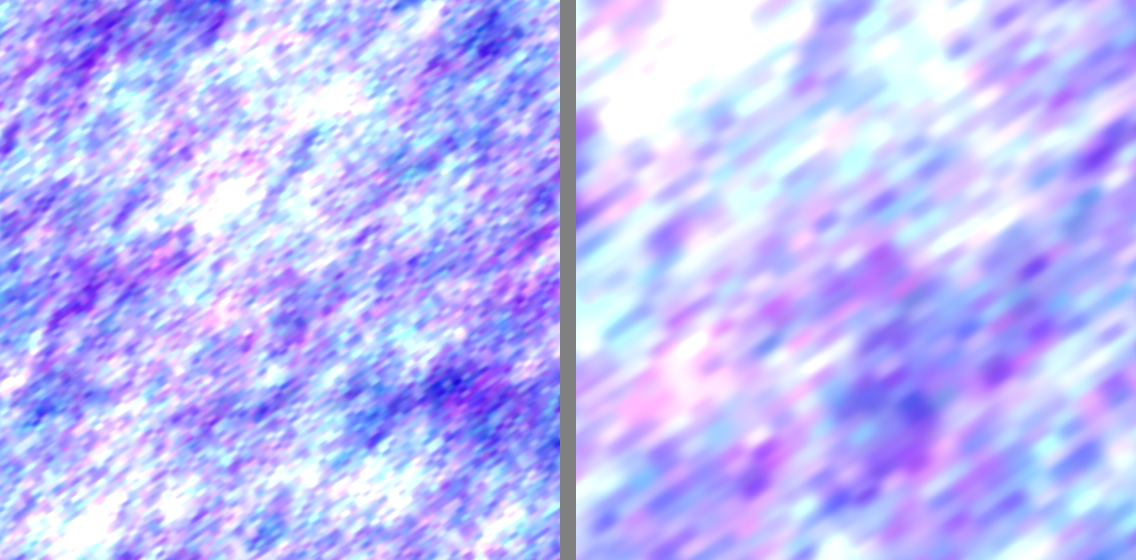
Left, the full canvas; right, a detail of the centre.
A WebGL 2 fragment shader for this texture map:

```glsl
#version 300 es
precision highp float;
// Draws a pale blue and violet cloud of soft, diagonal streaks with fine colour fringes.

uniform vec2 u_resolution;
out vec4 fragColor;

// Integer hash: four independent values in -0.5..0.5 per cell and layer.
vec4 hashCell(ivec2 cell, int layer) {
  uvec4 v = uvec4(cell, layer, 17) * 1664525u + 1013904223u;
  v += v.yzxy * v.wxyz;
  v ^= v >> 16u;
  v += v.yzxy * v.wxyz;
  return vec4(v >> 8u) / 16777216.0 - 0.5;
}

// Smoothly interpolated value noise.
vec4 valueNoise(vec2 p, int layer) {
  ivec2 cell = ivec2(floor(p));
  vec2 f = fract(p);
  f = f * f * f * (f * (f * 6.0 - 15.0) + 10.0);
  vec4 low = mix(hashCell(cell, layer), hashCell(cell + ivec2(1, 0), layer), f.x);
  vec4 high = mix(hashCell(cell + ivec2(0, 1), layer), hashCell(cell + ivec2(1, 1), layer), f.x);
  return mix(low, high, f.y);
}

// Octaves stretched along the diagonal, each turned a little to hide the grid.
// The tints in rgb lean to the fine octaves, the brightness in w to the broad ones.
vec4 streakNoise(vec2 p) {
  vec4 sum = vec4(0.0);
  float frequency = 7.5;
  vec4 weight = vec4(vec3(0.42), 0.76);
  for (int octave = 0; octave < 5; octave++) {
    float angle = 0.73 + 0.14 * cos(float(octave) * 2.4);
    vec2 along = vec2(cos(angle), sin(angle));
    vec2 across = vec2(-along.y, along.x);
    vec2 q = vec2(dot(p, along) / 2.1, dot(p, across));
    sum += weight * valueNoise(q * frequency + float(octave) * 13.7 + 41.3, octave);
    frequency *= 2.0;
    weight *= vec4(vec3(1.18), 0.94);
  }
  return sum;
}

void main() {
  vec2 p = gl_FragCoord.xy / min(u_resolution.x, u_resolution.y);
  vec4 noise = streakNoise(p);

  // Shared brightness, plus a separate tint for each channel.
  vec3 brightness = vec3(0.39, 0.50, 0.13) * noise.w;
  vec3 tint = vec3(0.24, 0.24, 0.05) * noise.rgb;
  vec3 color = vec3(0.735, 0.735, 1.04) + brightness + tint;

  fragColor = vec4(clamp(color, 0.0, 1.0), 1.0);
}
```
